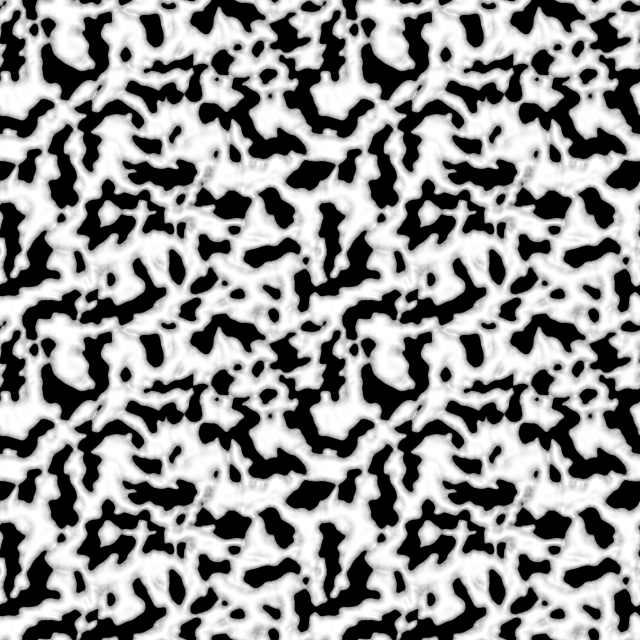
This texture is drawn by a Shadertoy shader. Its source:

```glsl
const float REPEATS = 2.0;
const float PATCH_CELLS = 12.0;     // coarse noise cells per tile
const float INK_LEVEL = 0.112;      // noise height where the ink begins
const float SLOPE_FLOOR = 3.5;      // keeps distances finite on flat ground
const float HALO_REACH = 0.0098;
const float HALO_STRENGTH = 0.5;
const float EDGE_SOFTNESS = 0.0022;
const vec3 PAPER = vec3(1.0);
const vec3 INK = vec3(0.0);

vec2 hash22(vec2 p) {
    vec3 q = fract(p.xyx * vec3(0.1031, 0.1030, 0.0973));
    q += dot(q, q.yzx + 33.33);
    return fract((q.xx + q.yz) * q.zy);
}

float cornerRamp(vec2 cell, vec2 corner, vec2 local, float period, float seed) {
    vec2 direction = hash22(mod(cell + corner, period) + seed) * 2.0 - 1.0;
    return dot(normalize(direction + 1e-4), local - corner);
}

// Gradient noise that wraps after `period` cells
float tileNoise(vec2 p, float period, float seed) {
    vec2 cell = floor(p);
    vec2 f = p - cell;
    vec2 w = f * f * f * (f * (f * 6.0 - 15.0) + 10.0);
    float a = cornerRamp(cell, vec2(0, 0), f, period, seed);
    float b = cornerRamp(cell, vec2(1, 0), f, period, seed);
    float c = cornerRamp(cell, vec2(0, 1), f, period, seed);
    float d = cornerRamp(cell, vec2(1, 1), f, period, seed);
    return mix(mix(a, b, w.x), mix(c, d, w.x), w.y);
}

// Warped two-octave height field; ink fills the high ground
float patchHeight(vec2 p, float cells) {
    vec2 warp = vec2(tileNoise(p * 5.0, 5.0, 17.0), tileNoise(p * 5.0, 5.0, 53.0));
    vec2 q = p + 0.04 * warp;
    float coarse = tileNoise(q * cells, cells, 71.0);
    float fine = tileNoise(q * cells * 2.0 + 0.37, cells * 2.0, 131.0);
    return coarse + 0.5 * fine;
}

// Approximate signed distance to the ink outline, negative inside
float inkDistance(vec2 p, float level) {
    const float STEP = 0.0015;
    float h = patchHeight(p, PATCH_CELLS);
    vec2 slope = vec2(patchHeight(p + vec2(STEP, 0), PATCH_CELLS),
                      patchHeight(p + vec2(0, STEP), PATCH_CELLS)) - h;
    return (level - h) / length(vec3(slope / STEP, SLOPE_FLOOR));
}

// Grey glow fading away from the outline, slightly mottled
float haloShade(float dist, float mottle) {
    float fade = exp(-max(dist, 0.0) / HALO_REACH);
    return HALO_STRENGTH * fade * (1.0 + 0.45 * mottle);
}

void mainImage(out vec4 fragColor, in vec2 fragCoord) {
    vec2 tile = fract(fragCoord / iResolution.xy * REPEATS);
    float pixel = REPEATS / min(iResolution.x, iResolution.y);

    // Glow on the paper
    float dist = inkDistance(tile, INK_LEVEL);
    float mottle = tileNoise(tile * 96.0, 96.0, 211.0);
    vec3 color = mix(PAPER, INK, haloShade(dist, mottle));

    // Solid patches
    float softness = max(EDGE_SOFTNESS, 0.6 * pixel);
    color = mix(INK, color, smoothstep(-softness, softness, dist));
    fragColor = vec4(color, 1.0);
}
```
